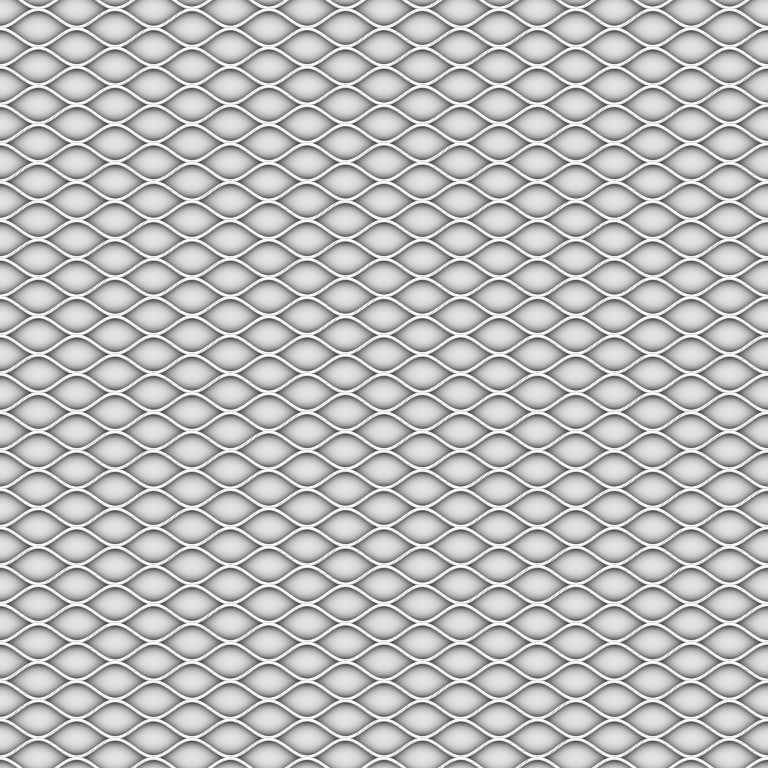
A WebGL 2 fragment shader for this pattern:

```glsl
#version 300 es
precision highp float;

#define COLS 10.0
#define ROWS 40.0
#define AMPLITUDE 0.0115
#define WIRE_HALF 0.0023
#define SHADOW_BELOW 0.58
#define SHADOW_ABOVE 0.50
#define SHADOW_REACH 0.0052
#define PANEL_GREY 0.915
#define STRANDS 13.0
#define STRAND_DEPTH 0.30

const float TAU = 6.2831853;

uniform vec2 u_resolution;
out vec4 fragColor;

float hash(vec2 cell) {
    vec3 q = fract(cell.xyx * vec3(0.1031, 0.1030, 0.0973));
    q += dot(q, q.yzx + 33.33);
    return fract((q.x + q.y) * q.z);
}

// Horizontal phase of a wire: whole numbers lie on its crests
float wirePhase(float x, float row) {
    return x * COLS + 0.5 * row;
}

// Signed distance to a wire's centre line, positive above it
float wireDistance(vec2 p, float row) {
    float angle = TAU * wirePhase(p.x, row);
    float centre = (row + 0.04) / ROWS + AMPLITUDE * cos(angle);
    float slope = AMPLITUDE * TAU * COLS * sin(angle);
    return (p.y - centre) * inversesqrt(1.0 + slope * slope);
}

// Rounded metal with slanted strand marks on the slopes
float wireShade(vec2 p, float row, float across) {
    float phase = wirePhase(p.x, row);
    float wear = hash(vec2(mod(floor(phase), COLS), mod(row, ROWS)));
    float side = sin(TAU * phase);
    float rising = smoothstep(0.35, 0.9, -side);
    float falling = smoothstep(0.5, 1.0, side);
    float strand = 0.5 + 0.5 * cos(TAU * (phase * STRANDS - 0.55 * across + wear));
    float marks = pow(strand, 3.0) * (rising + 0.45 * falling);
    marks *= mix(0.25, 1.0, wear) * smoothstep(1.0, 0.2, abs(across));
    float edge = smoothstep(0.35, 1.2, abs(across - 0.12));
    return 0.98 - 0.36 * edge - STRAND_DEPTH * marks;
}

void main() {
    vec2 p = gl_FragCoord.xy / u_resolution;
    float pixel = 1.0 / min(u_resolution.x, u_resolution.y);
    float baseRow = floor(p.y * ROWS);

    // Panel darkened beside every nearby wire
    float grey = PANEL_GREY;
    for (int i = -2; i <= 3; i++) {
        float d = wireDistance(p, baseRow + float(i));
        float gap = max(abs(d) - WIRE_HALF, 0.0);
        float strength = d < 0.0 ? SHADOW_BELOW : SHADOW_ABOVE;
        grey *= 1.0 - strength * exp(-gap / SHADOW_REACH);
    }

    // Wires, upper rows first so that crests cover troughs
    for (int i = 2; i >= -1; i--) {
        float row = baseRow + float(i);
        float d = wireDistance(p, row);
        float cover = clamp((WIRE_HALF - abs(d)) / pixel + 0.5, 0.0, 1.0);
        grey = mix(grey, wireShade(p, row, d / WIRE_HALF), cover);
    }

    fragColor = vec4(vec3(grey), 1.0);
}
```
